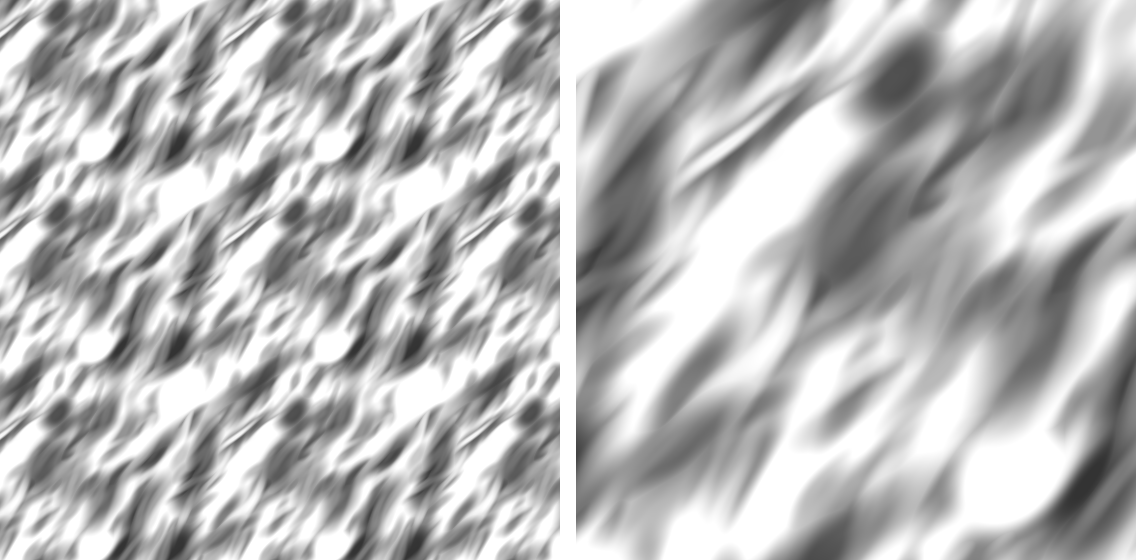
Left, the full canvas; right, a detail of the centre.
This texture is drawn by a WebGL 2 fragment shader. Its source:

```glsl
#version 300 es
precision highp float;
// Repeating tile of soft grey diagonal brush streaks on white.
uniform vec2 u_resolution;
out vec4 outColor;

const float TAU = 6.2831853;
const vec2 REPEATS = vec2(2.37, 2.788);   // tiles across and down the canvas
const vec3 PAPER = vec3(1.0);
const vec3 CHARCOAL = vec3(0.2);

vec3 hash3(vec2 cell) {
    vec3 p = fract(cell.xyx * vec3(0.1031, 0.1030, 0.0973));
    p += dot(p, p.yxz + 33.33);
    return fract((p.xxy + p.yzz) * p.zyx);
}

// Flat-cored ellipse that wraps around the tile; size is half length and half width.
float streak(vec2 uv, vec2 centre, float angle, vec2 size) {
    vec2 d = uv - centre;
    d = (d - round(d)) / REPEATS;
    float c = cos(angle), s = sin(angle);
    vec2 q = vec2(c * d.x + s * d.y, c * d.y - s * d.x);
    return 1.0 - smoothstep(0.2, 1.0, length(q / size));
}

// Light left after one streak of the given darkness.
float shade(vec2 uv, vec2 centre, float angle, vec2 size, float tone) {
    return 1.0 - tone * streak(uv, centre, angle, size);
}

// Cellular layer: one random streak per cell, returns the light left.
float scatter(vec2 uv, vec2 grid, float seed, vec2 size, float tone) {
    float light = 1.0;
    vec2 home = floor(uv * grid);
    for (int j = -2; j <= 2; j++) {
        for (int i = -2; i <= 2; i++) {
            vec2 cell = home + vec2(float(i), float(j));
            vec3 r = hash3(mod(cell, grid) + seed);
            float angle = 0.88 + 0.6 * (r.z - 0.5);
            float depth = tone * (0.4 + 0.6 * fract(r.z * 7.0));
            vec2 span = size * (0.7 + 0.6 * r.yx);
            light *= shade(uv, (cell + r.xy) / grid, angle, span, depth);
        }
    }
    return light;
}

// Layered sines with whole frequencies keep the tile seamless.
vec2 ripple(vec2 uv, float amount) {
    vec2 a = sin(TAU * vec2(2.0 * uv.y + uv.x, 3.0 * uv.x - uv.y));
    vec2 b = sin(TAU * vec2(5.0 * uv.y - 2.0 * uv.x, 4.0 * uv.x + 3.0 * uv.y) + 1.7);
    return uv + amount * (a + 0.5 * b);
}

// Broad dark bands that give the tile its shape.
float bands(vec2 uv) {
    float light = shade(uv, vec2(0.74, 0.06), 0.89, vec2(0.092, 0.042), 0.80);
    light *= shade(uv, vec2(0.86, 0.53), 1.19, vec2(0.110, 0.035), 0.76);
    light *= shade(uv, vec2(0.53, 0.03), 1.13, vec2(0.085, 0.036), 0.68);
    light *= shade(uv, vec2(0.61, 0.27), 0.91, vec2(0.095, 0.036), 0.60);
    light *= shade(uv, vec2(0.44, 0.30), 1.01, vec2(0.085, 0.037), 0.64);
    light *= shade(uv, vec2(0.65, 0.54), 0.73, vec2(0.110, 0.027), 0.55);
    light *= shade(uv, vec2(0.10, 0.91), 0.58, vec2(0.135, 0.030), 0.70);
    light *= shade(uv, vec2(0.24, 0.73), 0.84, vec2(0.052, 0.031), 0.74);
    light *= shade(uv, vec2(0.20, 0.47), 0.96, vec2(0.095, 0.048), 0.62);
    light *= shade(uv, vec2(0.43, 0.70), 1.01, vec2(0.105, 0.030), 0.64);
    light *= shade(uv, vec2(0.93, 0.11), 0.56, vec2(0.090, 0.025), 0.60);
    light *= shade(uv, vec2(0.31, 0.39), 1.05, vec2(0.075, 0.032), 0.48);
    light *= shade(uv, vec2(0.81, 0.32), 0.90, vec2(0.060, 0.034), 0.50);
    return light;
}

// Open white patches, 1 where the small streaks fade out.
float clearing(vec2 uv) {
    float wide = streak(uv, vec2(0.77, 0.83), 1.0, vec2(0.085, 0.060));
    float narrow = streak(uv, vec2(0.40, 0.07), 0.9, vec2(0.055, 0.042));
    return smoothstep(0.05, 0.7, max(wide, narrow));
}

void main() {
    vec2 uv = ripple(gl_FragCoord.xy / u_resolution * REPEATS, 0.007);

    // Medium and fine streaks, split by thin light gaps.
    float fine = scatter(uv, vec2(7.0, 6.0), 3.0, vec2(0.066, 0.021), 0.62);
    fine *= scatter(uv, vec2(10.0, 8.0), 41.0, vec2(0.046, 0.012), 0.40);
    float gaps = 1.0 - scatter(uv, vec2(8.0, 7.0), 87.0, vec2(0.070, 0.010), 0.95);
    fine = mix(fine, 1.0, max(clearing(uv), gaps));

    // Bands stay smooth inside while the small streaks fill between them.
    float broad = bands(uv);
    float light = mix(broad * fine, min(broad, fine), 0.5);
    light = mix(light, 1.0, 0.25 * gaps);
    float ink = clamp(1.22 * (1.0 - light) - 0.05, 0.0, 1.0);
    outColor = vec4(mix(PAPER, CHARCOAL, ink), 1.0);
}
```
